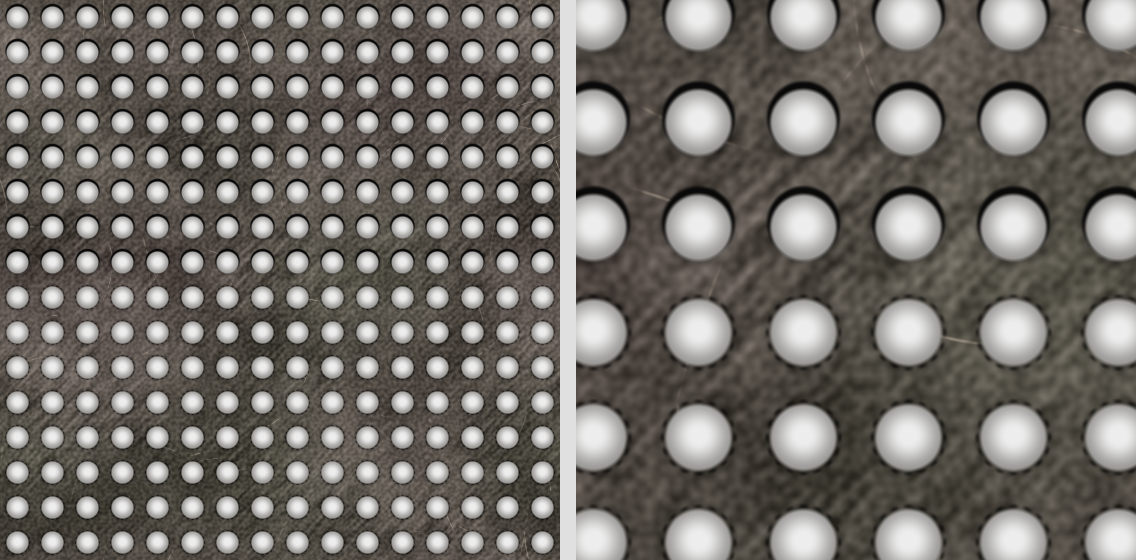
Left, the full canvas; right, a detail of the centre.
Give the GLSL for this texture, as a Shadertoy shader.

```glsl
// Scratched dark metal plate with a 16 by 16 grid of pale round studs, recessed in the upper half.

const float GRID = 16.0;
const float STUD_RADIUS = 0.315;
const float HOLE_RADIUS = 0.345;
const int SCRATCHES = 90;

const vec3 METAL_DARK = vec3(0.165, 0.148, 0.125);
const vec3 METAL_LIGHT = vec3(0.50, 0.468, 0.435);
const vec3 SCRATCH_COLOR = vec3(0.66, 0.61, 0.55);
const vec3 HOLE_COLOR = vec3(0.035);
const vec3 STUD_CENTER = vec3(0.93);
const vec3 STUD_EDGE = vec3(0.60, 0.595, 0.585);

// Two random values in 0..1 from a lattice point
vec2 hash2(vec2 p) {
    uvec2 q = uvec2(ivec2(p)) * uvec2(1597u, 3812u) + 7919u;
    uint n = (q.x ^ (q.y * 2663u)) * 74779u;
    n = (n ^ (n >> 15)) * 277803u;
    n = (n ^ (n >> 13)) * 196613u;
    n ^= n >> 16;
    return vec2(n & 65535u, n >> 16) / 65535.0;
}

float cornerSlope(vec2 cell, vec2 offset, vec2 local, vec2 period) {
    float angle = 6.28319 * hash2(mod(cell + offset, period)).x;
    return dot(vec2(cos(angle), sin(angle)), local - offset);
}

// Gradient noise that wraps after a whole period
float tiledNoise(vec2 p, vec2 period) {
    vec2 cell = floor(p);
    vec2 f = p - cell;
    vec2 s = f * f * f * (f * (f * 6.0 - 15.0) + 10.0);
    float low = mix(cornerSlope(cell, vec2(0, 0), f, period),
                    cornerSlope(cell, vec2(1, 0), f, period), s.x);
    float high = mix(cornerSlope(cell, vec2(0, 1), f, period),
                     cornerSlope(cell, vec2(1, 1), f, period), s.x);
    return mix(low, high, s.y);
}

float tiledFbm(vec2 uv, float frequency, int octaves) {
    float sum = 0.0;
    float amplitude = 1.0;
    for (int i = 0; i < octaves; i++) {
        sum += amplitude * tiledNoise(uv * frequency, vec2(frequency));
        frequency *= 2.0;
        amplitude *= 0.6;
    }
    return sum;
}

// Noise stretched along the rising diagonal
float diagonalStreaks(vec2 uv, float across, float along) {
    vec2 p = vec2(across * (uv.x - uv.y), along * (uv.x + uv.y));
    return tiledNoise(p, vec2(across, along));
}

// Thin, slightly bent scratches with tapered ends
float scratchMask(vec2 uv, float width) {
    float mask = 0.0;
    for (int i = 0; i < SCRATCHES; i++) {
        vec2 center = hash2(vec2(i, 301));
        vec2 shape = hash2(vec2(i, 517));
        vec2 look = hash2(vec2(i, 733));
        float angle = 0.785 + (shape.x - 0.5) * 2.6;
        vec2 axis = vec2(cos(angle), sin(angle));
        vec2 d = fract(uv - center + 0.5) - 0.5;
        float along = dot(d, axis);
        float across = dot(d, vec2(-axis.y, axis.x));
        across += (look.x - 0.5) * 9.0 * along * along;
        float halfLength = mix(0.015, 0.075, shape.y * shape.y);
        float taper = 1.0 - smoothstep(0.3, 1.0, abs(along) / halfLength);
        float line = 1.0 - smoothstep(0.0, width, abs(across));
        mask = max(mask, line * taper * mix(0.25, 0.75, look.y));
    }
    return mask;
}

vec3 wornMetal(vec2 uv, float pixel) {
    float patches = tiledFbm(uv, 4.0, 5);
    float grain = tiledNoise(uv * 150.0, vec2(150.0));
    float streaks = diagonalStreaks(uv, 110.0, 14.0) + 0.6 * diagonalStreaks(uv, 61.0, 9.0);
    float wear = tiledFbm(uv, 5.0, 2);
    float tone = 0.49 + 0.42 * patches + 0.38 * grain + 0.40 * streaks * (0.8 + wear);
    vec3 color = mix(METAL_DARK, METAL_LIGHT, clamp(tone, 0.0, 1.15));
    float tint = tiledNoise(uv * 3.0, vec2(3.0));
    color += vec3(0.015, -0.012, 0.012) * tint;
    float scratches = scratchMask(uv, max(0.0016, pixel));
    return mix(color, SCRATCH_COLOR, scratches * smoothstep(-0.6, 0.4, grain + wear));
}

float disc(vec2 p, float radius, float blur) {
    return 1.0 - smoothstep(radius - blur, radius + blur, length(p));
}

vec3 studColor(vec2 p) {
    float r = length(p - vec2(0.0, 0.02)) / STUD_RADIUS;
    return mix(STUD_CENTER, STUD_EDGE, smoothstep(0.2, 1.1, r));
}

void mainImage(out vec4 fragColor, in vec2 fragCoord) {
    vec2 uv = fragCoord / iResolution.xy;
    float pixel = 1.0 / min(iResolution.x, iResolution.y);
    vec2 p = fract(uv * GRID) - 0.5;
    float blur = max(0.025, 0.7 * pixel * GRID);
    float recessed = step(0.5, uv.y);

    vec3 color = wornMetal(uv, pixel);

    // Soft contact shade, and a notched rim around the flush studs
    color *= 1.0 - 0.25 * disc(p, 0.36, 0.07);
    float notches = 0.5 + 0.5 * cos(16.0 * atan(p.y, p.x));
    float rim = 1.0 - smoothstep(0.0, 0.035, abs(length(p) - 0.345));
    color *= 1.0 - 0.5 * rim * notches * (1.0 - recessed);

    // Dark hole showing as a crescent above each recessed stud
    float hole = disc(p - vec2(0.0, 0.045), HOLE_RADIUS, blur);
    color = mix(color, HOLE_COLOR, hole * recessed);

    color = mix(color, studColor(p), disc(p, STUD_RADIUS, blur));
    fragColor = vec4(color, 1.0);
}
```
